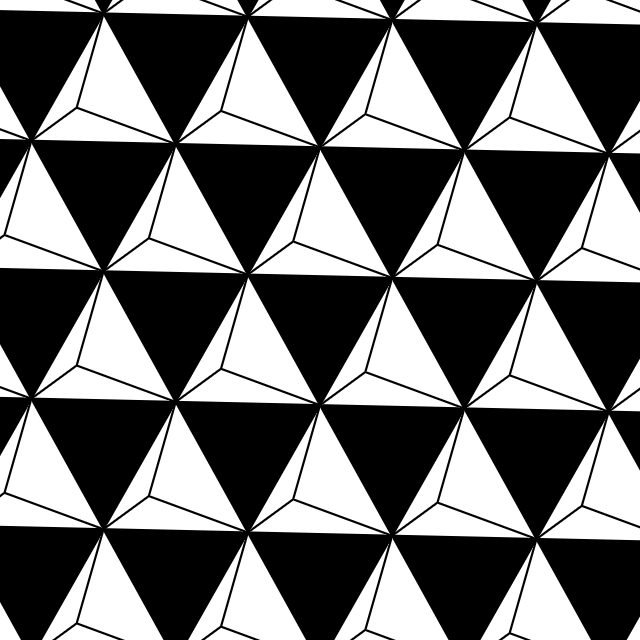
Give the GLSL for this pattern, as a Shadertoy shader.

```glsl
const vec2 ANCHOR = vec2(0.5, 0.3669);       // one lattice vertex
const vec2 ALONG = vec2(0.2255, -0.0051);    // step to the next triangle in a row
const vec2 UPWARD = vec2(0.11275, 0.1989);   // step to the next row
const vec2 HUB = vec2(0.0708, 0.0518);       // where the three spokes meet
const float LINE_WIDTH = 0.0034;
const vec3 INK = vec3(0.0);
const vec3 PAPER = vec3(1.0);

float segmentDistance(vec2 p, vec2 a, vec2 b) {
    vec2 ap = p - a, ab = b - a;
    return length(ap - ab * clamp(dot(ap, ab) / dot(ab, ab), 0.0, 1.0));
}

// Distance to the nearest side or spoke of the upright triangle
float wireDistance(vec2 p) {
    vec2 corners[3] = vec2[3](vec2(0.0), ALONG, UPWARD);
    float d = 1.0;
    for (int i = 0; i < 3; i++) {
        d = min(d, segmentDistance(p, corners[i], corners[(i + 1) % 3]));
        d = min(d, segmentDistance(p, corners[i], HUB));
    }
    return d;
}

void mainImage(out vec4 fragColor, in vec2 fragCoord) {
    float pixel = 1.0 / iResolution.y;
    vec2 p = fragCoord * pixel - ANCHOR;

    // Fold the plane into one skewed lattice cell
    mat2 lattice = mat2(ALONG, UPWARD);
    vec2 cell = fract(inverse(lattice) * p);

    // The lower half of the cell is paper; the inverted half is solid ink
    float upright = step(cell.x + cell.y, 1.0);
    float clearance = wireDistance(lattice * cell) - 0.5 * LINE_WIDTH;
    float paper = upright * clamp(clearance / pixel + 0.5, 0.0, 1.0);

    fragColor = vec4(mix(INK, PAPER, paper), 1.0);
}
```
